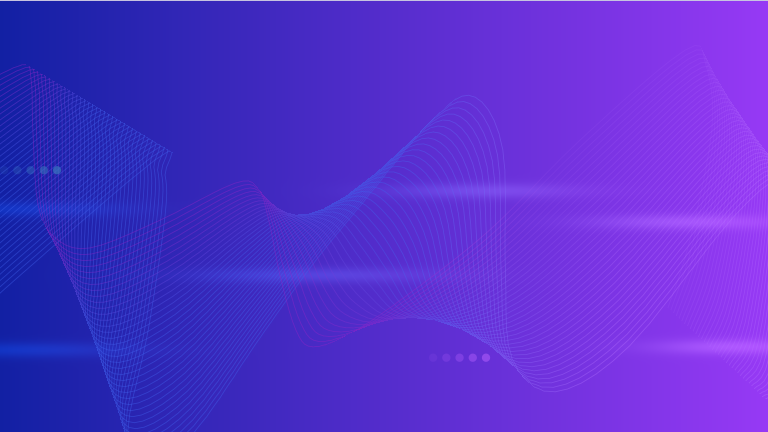
Write a Shadertoy shader that draws this background.

```glsl
const int KNOTS = 23;
const int STEPS = 5;
const float STRANDS = 36.0;
const float STRAND_WIDTH = 0.0018;

const vec3 NAVY = vec3(0.07, 0.125, 0.64);
const vec3 VIOLET = vec3(0.59, 0.225, 0.96);
const vec3 MAGENTA = vec3(0.58, 0.13, 0.78);
const vec3 AZURE = vec3(0.25, 0.38, 0.93);
const vec3 LILAC = vec3(0.72, 0.45, 1.0);

// Ribbon borders, in hundredths of the canvas height
const vec2 RIM_A[KNOTS] = vec2[](
    vec2(-7, 79), vec2(5.1, 85), vec2(7.2, 81.5), vec2(7.6, 70), vec2(8.8, 52.5),
    vec2(12.7, 45), vec2(20.8, 42.6), vec2(37, 49), vec2(54.4, 57.6), vec2(59.7, 56.5),
    vec2(62, 50), vec2(64.8, 36.3), vec2(68.5, 23.6), vec2(72.5, 19.7), vec2(81.5, 23),
    vec2(93.8, 31.3), vec2(113.4, 46.8), vec2(134.3, 67.6), vec2(158.6, 88.4),
    vec2(163.4, 85), vec2(164.8, 70), vec2(159.7, 44.4), vec2(154.6, 28.7));
const vec2 RIM_B[KNOTS] = vec2[](
    vec2(-7, 26), vec2(35.9, 63), vec2(38.2, 59.5), vec2(38.2, 50), vec2(34.3, 23.6),
    vec2(29.6, 0.5), vec2(33.6, -7.6), vec2(45, 0), vec2(60.2, 21.8), vec2(71.8, 38),
    vec2(82.2, 51), vec2(100.7, 73), vec2(110, 77.5), vec2(116.4, 65.3), vec2(117, 37.5),
    vec2(118.5, 17), vec2(128.5, 9.3), vec2(145.8, 20), vec2(170, 50),
    vec2(181.7, 58.3), vec2(185.2, 44.4), vec2(181.7, 12), vec2(177.8, 7));

// A ruling joins the two rims: xy on rim A, zw on rim B
vec4 rulingAt(int i) {
    return 0.01 * vec4(RIM_A[i], RIM_B[i]);
}

float cross2(vec2 a, vec2 b) {
    return a.x * b.y - a.y * b.x;
}

float sideOf(vec4 ruling, vec2 p) {
    return cross2(p - ruling.xy, ruling.zw - ruling.xy);
}

bool nearPatch(vec4 r0, vec4 r1, vec2 p) {
    vec2 low = min(min(r0.xy, r0.zw), min(r1.xy, r1.zw)) - 0.02;
    vec2 high = max(max(r0.xy, r0.zw), max(r1.xy, r1.zw)) + 0.02;
    return all(greaterThan(p, low)) && all(lessThan(p, high));
}

// Coverage of the strands at position s along a ruling
float strandCoverage(float s, vec2 ruling, vec2 tangent, float pixel) {
    float spacing = abs(cross2(ruling, tangent)) / max(length(tangent), 1e-5) / STRANDS;
    float dist = abs(fract(s * STRANDS + 0.5) - 0.5) * spacing;
    float peak = min(1.0, STRAND_WIDTH / pixel);
    float line = clamp((0.5 * (STRAND_WIDTH + pixel) - dist) / pixel, 0.0, peak);
    float average = min(0.7, STRAND_WIDTH / max(spacing, 1e-5));
    return mix(average, line, smoothstep(0.5, 1.5, spacing / pixel));
}

vec3 strandColor(float s, float x) {
    vec3 left = mix(MAGENTA, AZURE, smoothstep(0.0, 0.5, s));
    return mix(left, LILAC, smoothstep(0.85, 1.45, x));
}

// Blends in the strands where p lies on a ruling between r0 and r1
vec3 drawStrands(vec3 color, vec2 p, vec4 r0, vec4 r1, float side0, float side1, float pixel) {
    if ((side0 < 0.0) == (side1 < 0.0)) return color;
    vec4 r = mix(r0, r1, side0 / (side0 - side1));
    vec2 ruling = r.zw - r.xy;
    float s = dot(p - r.xy, ruling) / dot(ruling, ruling);
    if (abs(s - 0.5) > 0.5 + 0.5 / STRANDS) return color;
    vec2 tangent = mix(r1.xy - r0.xy, r1.zw - r0.zw, s);
    float fade = mix(1.0, 0.25 + 0.6 * s, smoothstep(1.05, 1.3, p.x));
    float cover = strandCoverage(s, ruling, tangent, pixel);
    return mix(color, strandColor(s, p.x), 0.48 * fade * cover);
}

// Sweeps a ruling along both rims, stepping finely only near p
vec3 drawRibbon(vec3 color, vec2 p, float pixel) {
    vec4 k0 = rulingAt(0), k1 = k0, k2 = rulingAt(1);
    for (int i = 2; i <= KNOTS; i++) {
        vec4 k3 = rulingAt(min(i, KNOTS - 1));
        vec4 linear = 0.5 * (k2 - k0);
        vec4 square = k0 - 2.5 * k1 + 2.0 * k2 - 0.5 * k3;
        vec4 cubic = 1.5 * (k1 - k2) + 0.5 * (k3 - k0);
        vec4 r0 = k1;
        float side0 = sideOf(r0, p);
        int steps = nearPatch(k1, k2, p) ? STEPS : 0;
        for (int j = 1; j <= steps; j++) {
            float t = float(j) / float(STEPS);
            vec4 r1 = j == STEPS ? k2 : k1 + t * (linear + t * (square + t * cubic));
            float side1 = sideOf(r1, p);
            color = drawStrands(color, p, r0, r1, side0, side1, pixel);
            r0 = r1;
            side0 = side1;
        }
        k0 = k1;
        k1 = k2;
        k2 = k3;
    }
    return color;
}

// Soft horizontal light streak
float streak(vec2 p, vec2 center, float halfLength) {
    vec2 d = (p - center) / vec2(halfLength, 0.018);
    return exp(-dot(d, d));
}

// Five dots that fade out to the left of the last one
float dotRow(vec2 p, vec2 last, float pixel) {
    float gap = 0.0306;
    float i = clamp(floor((last.x - p.x) / gap + 0.5), 0.0, 4.0);
    float dist = length(p - last + vec2(gap * i, 0.0)) - 0.0095;
    return (1.0 - 0.2 * i) * clamp(0.5 - dist / pixel, 0.0, 1.0);
}

void mainImage(out vec4 fragColor, in vec2 fragCoord) {
    float pixel = 1.0 / iResolution.y;
    vec2 p = fragCoord * pixel;
    float across = fragCoord.x / iResolution.x;

    // Backdrop and glows
    vec3 color = mix(NAVY, VIOLET, across);
    float glow = streak(p, vec2(1.11, 0.558), 0.22) + streak(p, vec2(1.58, 0.486), 0.22)
        + streak(p, vec2(0.72, 0.363), 0.28) + streak(p, vec2(1.68, 0.197), 0.18)
        + streak(p, vec2(0.06, 0.516), 0.22) + streak(p, vec2(0.05, 0.19), 0.25);
    color += glow * mix(vec3(0.0, 0.08, 0.13), vec3(0.12, 0.12, 0.05), across);

    color = drawRibbon(color, p, pixel);
    color = mix(color, vec3(0.22, 0.46, 0.74), 0.7 * dotRow(p, vec2(0.132, 0.606), pixel));
    color = mix(color, vec3(0.62, 0.32, 0.95), 0.75 * dotRow(p, vec2(1.125, 0.172), pixel));

    // Pale hairline along the top
    float hairline = clamp((p.y - 0.9977) / pixel + 0.5, 0.0, 1.0);
    fragColor = vec4(mix(color, vec3(0.78, 0.77, 0.88), hairline), 1.0);
}
```
